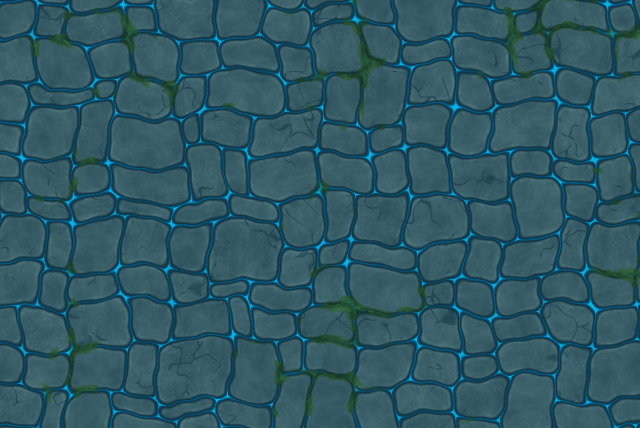
Give the GLSL for this texture, as a Shadertoy shader.

```glsl
// Worn blue-grey paving stones with glowing water in the joints and patches of moss.

#define ROWS 10.9          // stone rows per canvas height
#define STRETCH 1.2        // mean stone width over height
#define JITTER 0.34        // spread of stone sizes
#define ROUNDING 0.085     // softness of stone corners
#define JOINT_WIDTH 0.058  // half width of a joint
#define CRACKS 0.5         // crack darkness
#define STONE_DARK vec3(0.180, 0.318, 0.362)
#define STONE_LIGHT vec3(0.282, 0.432, 0.462)
#define JOINT vec3(0.062, 0.195, 0.255)
#define WATER vec3(0.015, 0.350, 0.510)
#define GLOW vec3(0.030, 0.700, 0.900)
#define MOSS vec3(0.125, 0.265, 0.150)

vec2 hash2(vec2 p) {
    vec3 h = fract(p.xyx * vec3(0.1031, 0.1030, 0.0973));
    h += dot(h, h.yzx + 33.33);
    return fract((h.xx + h.yz) * h.zy);
}

float shift(vec2 corner) {
    return (2.0 * hash2(corner + 71.0).x - 1.0) * JITTER;
}

// Layered, turned and bent sines, roughly -1.5 to 1.5
float mottle(vec2 p) {
    float sum = 0.0, amp = 1.0;
    for (int i = 0; i < 5; i++) {
        p = mat2(0.8, 0.6, -0.6, 0.8) * p * 1.8 + 2.3;
        p += 0.7 * sin(p.yx * 0.63 + 1.7);
        sum += amp * sin(p.x) * sin(p.y);
        amp *= 0.75;
    }
    return sum;
}

// Nearest and second nearest distance to scattered points
vec2 cellular(vec2 p) {
    vec2 cell = floor(p), near = vec2(9.0);
    for (int y = -1; y <= 1; y++)
    for (int x = -1; x <= 1; x++) {
        vec2 c = cell + vec2(x, y);
        float d = length(c + hash2(c) - p);
        near = d < near.x ? vec2(d, near.x) : vec2(near.x, min(near.y, d));
    }
    return near;
}

// Bounds (left, bottom, right, top) of a block; blocks interlock in a pinwheel
vec4 blockBounds(vec2 c) {
    float a = shift(c), b = shift(c + 1.0);
    float e = shift(c + vec2(1, 0)), f = shift(c + vec2(0, 1));
    vec4 s = mod(c.x + c.y, 2.0) < 0.5 ? vec4(a, e, b, f) : vec4(f, a, e, b);
    return (vec4(c, c + 1.0) + s) * vec4(STRETCH, 1, STRETCH, 1);
}

// x: distance to the joint, negative where joints meet; yz: stone id
vec3 paving(vec2 p) {
    vec2 cell = floor(p / vec2(STRETCH, 1)), id = cell;
    float nearest = 9.0, total = 0.0;
    for (int y = -2; y <= 2; y++)
    for (int x = -2; x <= 2; x++) {
        vec2 c = cell + vec2(x, y);
        vec4 b = blockBounds(c);
        vec2 halfSize = 0.5 * (b.zw - b.xy);
        float r = min(0.30, min(halfSize.x, halfSize.y));
        vec2 q = abs(p - 0.5 * (b.xy + b.zw)) - halfSize + r;
        float d = length(max(q, 0.0)) - r;
        total += exp(-d / ROUNDING);
        if (d < nearest) { nearest = d; id = c; }
    }
    float others = max(total - exp(-nearest / ROUNDING), 1e-6);
    return vec3(0.5 * (-ROUNDING * log(others) - nearest), id);
}

void mainImage(out vec4 fragColor, in vec2 fragCoord) {
    vec2 p = fragCoord / iResolution.y * ROWS + 40.0;
    float aa = 0.5 * ROWS / iResolution.y;

    // Bend the layout so that sides slant and edges look chipped
    vec2 bent = p + 0.11 * sin(p.yx * vec2(1.9, 2.3) + 1.3 * sin(p * 1.1));
    bent += 0.022 * sin(p.yx * 8.3 + 2.0 * sin(p * 3.7));
    vec3 stone = paving(bent);
    vec2 rnd = hash2(stone.yz + 9.0);
    float edge = stone.x;
    float broad = mottle(p * 0.35);
    float grain = mottle(p * 2.1 + rnd * 40.0);

    // Stone face with mottling, specks and a worn pale rim
    float tone = 0.43 + 0.17 * grain + 0.22 * (rnd.x - 0.5);
    float rim = smoothstep(0.04, 0.085, edge) * smoothstep(0.16, 0.09, edge);
    tone += rim * (0.24 + 0.12 * grain);
    tone += 0.3 * smoothstep(0.22, 0.08, cellular(p * 6.0).x) * rnd.y;
    vec3 col = mix(STONE_DARK, STONE_LIGHT, clamp(tone, -0.25, 1.2));

    // Branching cracks on some stones
    vec2 f = cellular(p * 1.25 + rnd * 20.0 + 0.12 * sin(p.yx * 7.0 + 2.0 * sin(p * 5.0)));
    float crack = smoothstep(0.075, 0.01, f.y - f.x);
    crack *= smoothstep(0.1, 0.8, mottle(p * 0.8 + 5.0)) * step(0.35, rnd.y);
    col = mix(col, JOINT, CRACKS * crack);

    // Dark joints, a thread of water, bright pools where joints meet
    float body = smoothstep(-0.025 - aa, 0.025 + aa, edge - JOINT_WIDTH);
    col = mix(JOINT, col, body);
    float flow = 0.75 + 0.25 * sin(p.x * 2.1 + 2.0 * sin(p.y * 1.7));
    col = mix(col, WATER, flow * smoothstep(0.035, 0.004, edge));
    float pool = smoothstep(0.003, -0.018, edge);
    col = mix(col, GLOW, pool * (0.65 + 0.35 * flow));

    // Ragged moss creeping out of a few joints
    float reach = 0.09 + 0.05 * grain;
    float moss = smoothstep(0.85, 1.25, broad) * smoothstep(reach + 0.05, reach - 0.04, edge);
    col = mix(col, MOSS * (1.0 + 0.25 * grain), 0.85 * moss);

    fragColor = vec4(col, 1.0);
}
```
